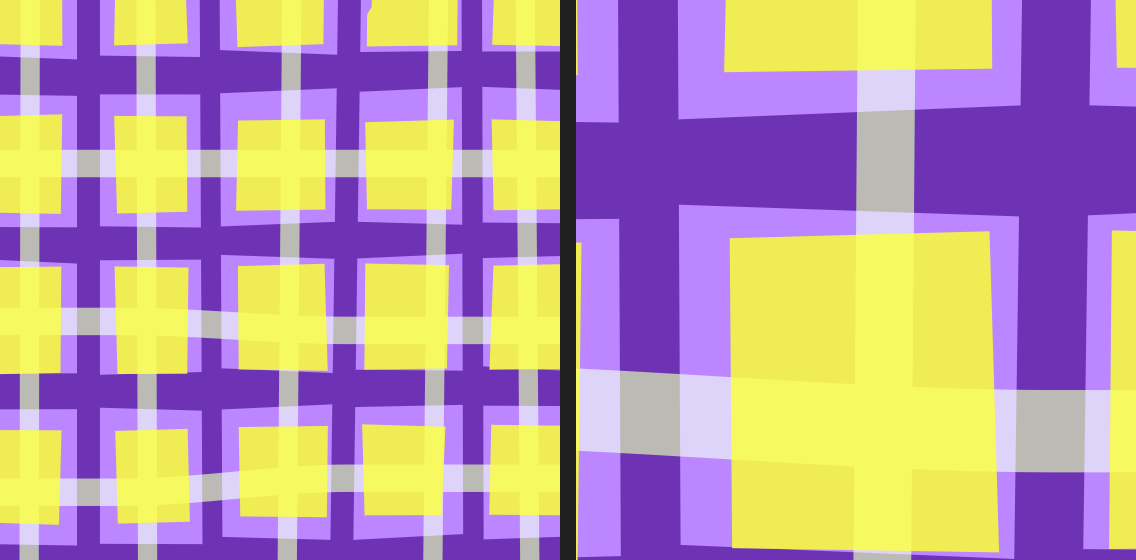
Left, the full canvas; right, a detail of the centre.
A WebGL 2 fragment shader for this pattern:

```glsl
#version 300 es
precision highp float;
// Hand-cut plaid: yellow tiles on lilac cells between violet bands, five across
// and four down, crossed by thin pale translucent stripes. Lines sit at uneven
// spacings; each cell is a quad whose edges lean by a hashed amount.
#define TILE_LEAN 0.035
#define BAND_LEAN 0.055
#define STRIPE_HALF_X 0.0172
#define STRIPE_HALF_Y 0.0245
#define DRIFT_START 0.22
#define DRIFT_END 0.62

uniform vec2 u_resolution;
out vec4 fragColor;

const vec3 VIOLET = vec3(0.43, 0.20, 0.71);
const vec3 LILAC = vec3(0.735, 0.525, 1.0);
const vec3 YELLOW = vec3(0.938, 0.925, 0.33);
const vec3 STRIPE_ON_VIOLET = vec3(0.735, 0.73, 0.71);
const vec3 STRIPE_ON_LILAC = vec3(0.87, 0.83, 0.98);
const vec3 STRIPE_ON_YELLOW = vec3(0.97, 0.975, 0.375);

// Violet bands: centre, half width and slope or drift.
const vec3 COLUMN_BAND[4] = vec3[4](
  vec3(0.158, 0.0205, 0.0), vec3(0.377, 0.0178, 0.005),
  vec3(0.617, 0.0205, -0.014), vec3(0.844, 0.0183, 0.003));
const vec3 ROW_BAND[4] = vec3[4](
  vec3(0.135, 0.034, -0.009), vec3(0.435, 0.0295, -0.007),
  vec3(0.699, 0.032, -0.006), vec3(1.006, 0.034, -0.013));

// Tile sides: left, right and their slopes; top, bottom and their drifts.
const vec4 TILE_X[5] = vec4[5](
  vec4(-0.10, 0.109, 0.0, -0.004), vec4(0.207, 0.335, 0.003, 0.006),
  vec4(0.425, 0.582, 0.008, 0.007), vec4(0.652, 0.802, -0.008, -0.030),
  vec4(0.878, 1.10, -0.008, 0.0));
const vec4 TILE_Y[4] = vec4[4](
  vec4(-0.10, 0.079, 0.0, 0.003), vec4(0.207, 0.380, 0.009, -0.006),
  vec4(0.477, 0.668, -0.005, -0.009), vec4(0.768, 0.934, -0.008, -0.014));

// Pale stripes: centre and slope or drift.
const vec2 STRIPE_X[5] = vec2[5](
  vec2(0.053, -0.002), vec2(0.262, 0.003), vec2(0.517, -0.008),
  vec2(0.778, -0.010), vec2(0.942, 0.008));
const vec2 STRIPE_Y[3] = vec2[3](
  vec2(0.292, 0.0), vec2(0.574, 0.016), vec2(0.879, -0.025));

// Signed random pair for one cell.
vec2 hash2(vec2 cell) {
  vec2 k = vec2(dot(cell, vec2(127.1, 311.7)), dot(cell, vec2(269.5, 183.3)));
  return 2.0 * fract(sin(k) * 4375.85) - 1.0;
}

// Coverage of a shape from its signed distance.
float fill(float d) {
  return clamp(0.5 - d * min(u_resolution.x, u_resolution.y), 0.0, 1.0);
}

float drift(float x) {
  return smoothstep(DRIFT_START, DRIFT_END, x);
}

void main() {
  vec2 p = gl_FragCoord.xy / u_resolution;
  p.y = 1.0 - p.y; // rows count downward
  float fall = p.y - 0.5;

  // Upright violet bands, counting the column on the way.
  int col = 0;
  float violetDist = 1.0;
  for (int i = 0; i < 4; i++) {
    float offset = p.x - COLUMN_BAND[i].x - COLUMN_BAND[i].z * fall;
    if (offset > 0.0) col++;
    violetDist = min(violetDist, abs(offset) - COLUMN_BAND[i].y);
  }
  vec4 sideX = TILE_X[col];
  float centreX = 0.5 * (sideX.x + sideX.y);
  float cellDrift = drift(centreX);

  // Find the row, then lean the band edges separately in every cell.
  int row = 0;
  for (int i = 0; i < 3; i++)
    if (p.y > ROW_BAND[i].x + ROW_BAND[i].z * cellDrift) row++;
  vec2 cell = vec2(col, row);
  vec2 bandLean = BAND_LEAN * hash2(cell + 7.0);
  for (int i = 0; i < 4; i++) {
    float lean = i < row ? bandLean.x : bandLean.y;
    float centre = ROW_BAND[i].x + ROW_BAND[i].z * cellDrift + lean * (p.x - centreX);
    violetDist = min(violetDist, abs(p.y - centre) - ROW_BAND[i].y);
  }

  // Yellow tile as a quad with four leaning sides.
  vec4 sideY = TILE_Y[row];
  float centreY = 0.5 * (sideY.x + sideY.y);
  vec2 leanX = TILE_LEAN * hash2(cell + 19.0);
  vec2 leanY = TILE_LEAN * hash2(cell + 43.0);
  vec2 tileX = sideX.xy + sideX.zw * fall + leanX * (p.y - centreY);
  vec2 tileY = sideY.xy + sideY.zw * cellDrift + leanY * (p.x - centreX);
  // One chipped side in the top row.
  if (col == 3 && row == 0) tileX.x += 0.008 * (1.0 - smoothstep(0.010, 0.028, p.y));
  float tileDist = max(max(tileX.x - p.x, p.x - tileX.y),
                       max(tileY.x - p.y, p.y - tileY.y));

  // Pale stripes in both directions.
  float stripeDist = 1.0;
  for (int i = 0; i < 5; i++)
    stripeDist = min(stripeDist, abs(p.x - STRIPE_X[i].x - STRIPE_X[i].y * fall) - STRIPE_HALF_X);
  for (int i = 0; i < 3; i++)
    stripeDist = min(stripeDist, abs(p.y - STRIPE_Y[i].x - STRIPE_Y[i].y * drift(p.x)) - STRIPE_HALF_Y);

  // Layer the cloth, then tint it where a stripe crosses.
  float violet = fill(violetDist);
  float tile = fill(tileDist);
  vec3 plain = mix(mix(LILAC, VIOLET, violet), YELLOW, tile);
  vec3 striped = mix(mix(STRIPE_ON_LILAC, STRIPE_ON_VIOLET, violet), STRIPE_ON_YELLOW, tile);
  fragColor = vec4(mix(plain, striped, fill(stripeDist)), 1.0);
}
```
